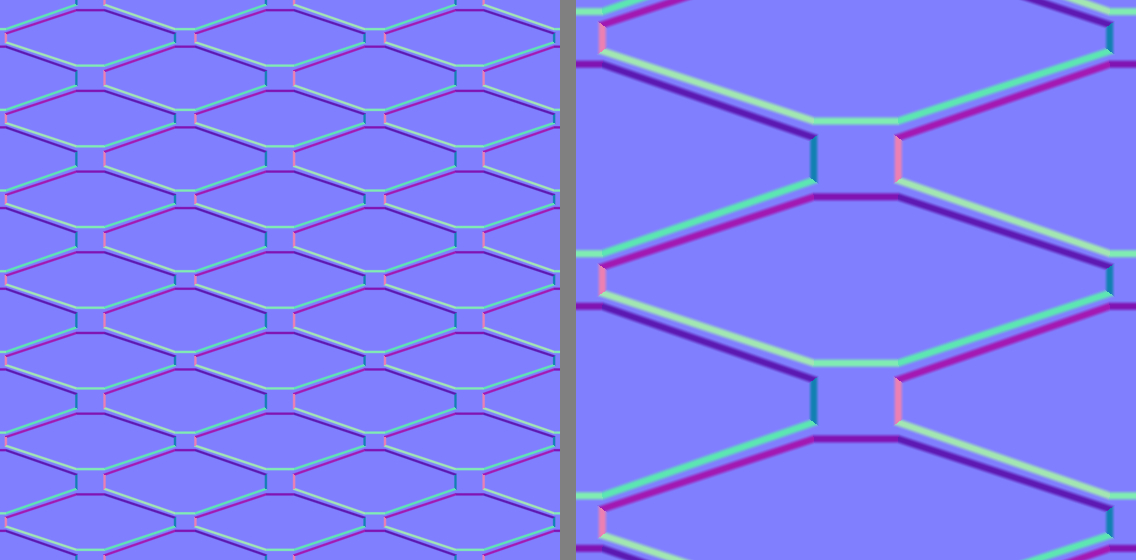
Left, the full canvas; right, a detail of the centre.
Reproduce this texture map procedurally as a Shadertoy shader.

```glsl
// Normal map of an expanded metal mesh: two interleaved lattices of elongated
// eight-sided holes, each outlined by a thin bevel that slopes into the hole.
// Each outline is a convex distance function; its gradient gives the colour.

#define PERIOD vec2(0.3385, 0.1441)      // lattice spacing
#define WIDE_HALF vec2(0.1510, 0.0495)   // half extents of the wide hole
#define WIDE_FLAT vec2(0.0251, 0.0078)   // its half lengths of flat top and side
#define TALL_HALF vec2(0.1441, 0.0564)   // half extents of the tall hole
#define TALL_FLAT vec2(0.0182, 0.0127)   // its half lengths of flat top and side
#define BEVEL_HALF 0.0021                // half width of the bevel line
#define BEVEL_SOFT 0.0015                // softness of its borders
#define BEVEL_SLOPE 0.85                 // sideways tilt of the bevel normal
#define BEVEL_UP 0.40                    // upward part of the bevel normal

// Position relative to the nearest lattice point.
vec2 nearestCell(vec2 p) {
    return p - PERIOD * floor(p / PERIOD + 0.5);
}

// Outward direction (xy) and signed distance (z) of a hole with cut corners.
vec3 holeEdge(vec2 p, vec2 extent, vec2 flatPart) {
    vec2 q = abs(p);
    vec2 topCorner = vec2(flatPart.x, extent.y);
    vec2 sideCorner = vec2(extent.x, flatPart.y);
    vec2 slant = normalize(vec2(topCorner.y - sideCorner.y,
                                sideCorner.x - topCorner.x));

    vec3 edge = vec3(slant, dot(q - topCorner, slant));
    if (q.x - extent.x > edge.z) edge = vec3(1.0, 0.0, q.x - extent.x);
    if (q.y - extent.y > edge.z) edge = vec3(0.0, 1.0, q.y - extent.y);

    vec2 side = vec2(p.x < 0.0 ? -1.0 : 1.0, p.y < 0.0 ? -1.0 : 1.0);
    return vec3(edge.xy * side, edge.z);
}

// Blends the bevel of one hole over the surface normal.
vec3 addBevel(vec3 normal, vec3 edge, float pixel) {
    float soft = max(BEVEL_SOFT, 0.7 * pixel);
    float mask = 1.0 - smoothstep(BEVEL_HALF - soft, BEVEL_HALF + soft, abs(edge.z));
    return mix(normal, vec3(-edge.xy * BEVEL_SLOPE, BEVEL_UP), mask);
}

void mainImage(out vec4 fragColor, in vec2 fragCoord) {
    float pixel = 1.0 / iResolution.y;
    vec2 p = (fragCoord - 0.5 * iResolution.xy) * pixel;

    // Flat sheet, then both sets of holes, half a period apart
    vec3 normal = vec3(0.005, 0.003, 1.0);
    normal = addBevel(normal, holeEdge(nearestCell(p), WIDE_HALF, WIDE_FLAT), pixel);
    normal = addBevel(normal, holeEdge(nearestCell(p - 0.5 * PERIOD), TALL_HALF, TALL_FLAT), pixel);

    fragColor = vec4(0.5 + 0.5 * normal, 1.0);
}
```
